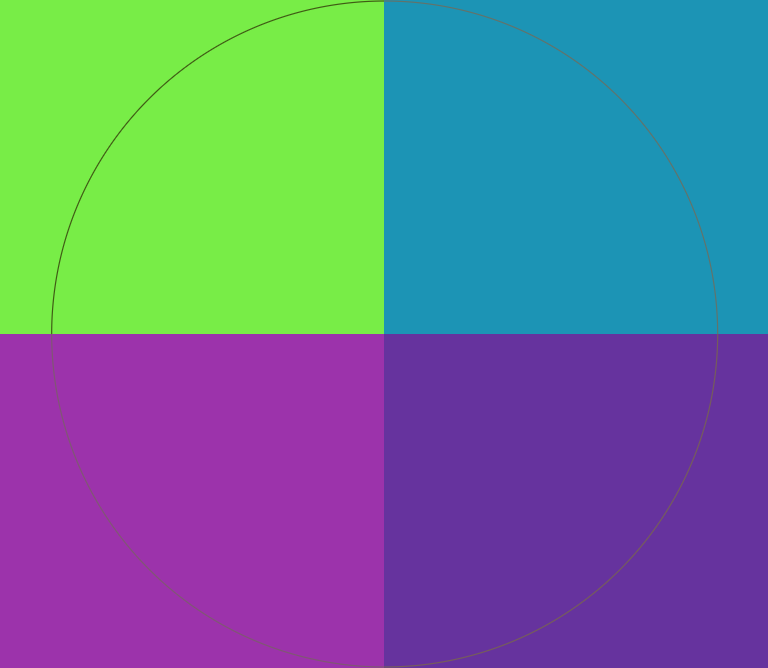
Reproduce this background procedurally as a WebGL 1 fragment shader.

```glsl
precision mediump float;
// Four flat colour quadrants crossed by a thin olive circle.

uniform vec2 u_resolution;

const vec3 GREEN = vec3(0.47, 0.93, 0.28);
const vec3 BLUE = vec3(0.11, 0.58, 0.71);
const vec3 MAGENTA = vec3(0.61, 0.20, 0.67);
const vec3 VIOLET = vec3(0.40, 0.20, 0.62);

// Line tints, darkest over the green quadrant
const vec3 DARK_OLIVE = vec3(0.25, 0.36, 0.08);
const vec3 GREY_OLIVE = vec3(0.38, 0.45, 0.42);
const vec3 ROSE_BROWN = vec3(0.50, 0.34, 0.45);
const vec3 BROWN = vec3(0.46, 0.36, 0.36);

const vec2 CIRCLE_CENTER = vec2(0.001, 0.0);
const float CIRCLE_RADIUS = 0.4985;
const float LINE_HALF_WIDTH = 0.0009;

// Soft step one pixel wide, centred on zero
float edge(float dist, float pixel) {
  return clamp(dist / pixel + 0.5, 0.0, 1.0);
}

// Blend of four colours by right and top coverage
vec3 quadrants(vec3 topLeft, vec3 topRight, vec3 lowLeft, vec3 lowRight, vec2 side) {
  return mix(mix(lowLeft, lowRight, side.x), mix(topLeft, topRight, side.x), side.y);
}

// Coverage of a circular outline
float ring(vec2 p, float radius, float halfWidth, float pixel) {
  return edge(halfWidth - abs(length(p) - radius), pixel);
}

void main() {
  // Centred coordinates in units of the canvas height
  float pixel = 1.0 / u_resolution.y;
  vec2 p = (gl_FragCoord.xy - 0.5 * u_resolution) * pixel;

  // Quadrants
  vec2 side = vec2(edge(p.x, pixel), edge(p.y, pixel));
  vec3 color = quadrants(GREEN, BLUE, MAGENTA, VIOLET, side);

  // Circle
  vec3 lineColor = quadrants(DARK_OLIVE, GREY_OLIVE, ROSE_BROWN, BROWN, side);
  float line = ring(p - CIRCLE_CENTER, CIRCLE_RADIUS, LINE_HALF_WIDTH, pixel);
  color = mix(color, lineColor, line);

  gl_FragColor = vec4(color, 1.0);
}
```
